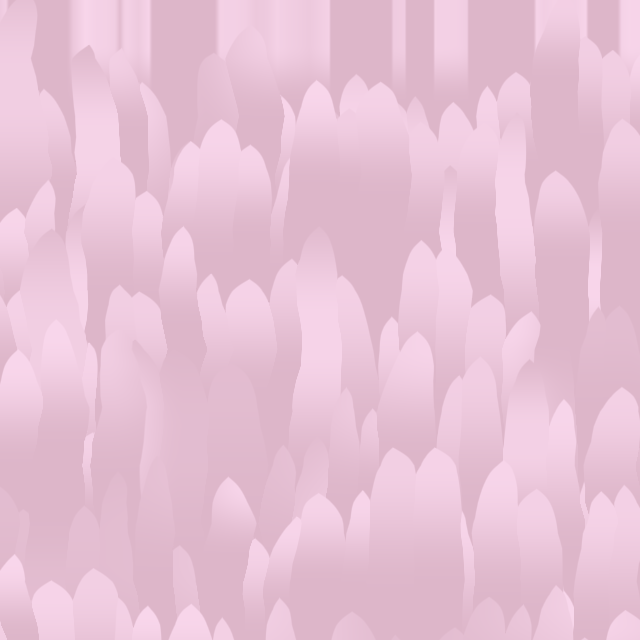
A WebGL 2 fragment shader for this pattern:

```glsl
#version 300 es
precision highp float;
// Pale pink tongues with crisp pointed tips that melt downward into dusty rose.
// Rows of wavering columns are painted from top to bottom; each lower row
// covers the one above, which stays visible in the gaps between its tips.

#define ROWS 6
#define COLUMNS 19.0
#define TOP_ROW 0.945
#define ROW_STEP 0.178
#define TIP_SCATTER 0.13
#define CLUSTER_RISE 0.13
#define WOBBLE 0.036
#define ROUGHNESS 0.005
#define FADE_MIN 0.12
#define FADE_MAX 0.25
#define ROSE vec3(0.868, 0.715, 0.790)
#define PALE vec3(0.974, 0.840, 0.922)

uniform vec2 u_resolution;
out vec4 fragColor;

float hash(vec2 p) {
    vec3 q = fract(vec3(p.xyx) * 0.1031);
    q += dot(q, q.yzx + 33.33);
    return fract((q.x + q.y) * q.z);
}

// Bilinear value noise: its straight segments give slightly faceted edges.
float facetNoise(vec2 p) {
    vec2 cell = floor(p), f = p - cell;
    float low = mix(hash(cell), hash(cell + vec2(1, 0)), f.x);
    float high = mix(hash(cell + vec2(0, 1)), hash(cell + vec2(1, 1)), f.x);
    return mix(low, high, f.y);
}

// Returns the upper outline of a row (x) and the paleness below it (y).
vec2 tongueRow(vec2 p, float row) {
    float seed = row * 17.0 + 5.0;
    p.x += WOBBLE * (facetNoise(vec2(p.x * 5.0, p.y * 11.0) + seed) - 0.5);
    p.x += ROUGHNESS * (facetNoise(vec2(p.x * 15.0, p.y * 42.0) + seed) - 0.5);
    float column = p.x * COLUMNS;
    float outline = -9.0, paleness = 0.0;

    for (int k = -2; k <= 2; k++) {
        float id = floor(column) + float(k);
        vec2 key = vec2(id + 40.0, seed);
        float center = id + 0.5 + 0.6 * (hash(key) - 0.5);
        float halfWidth = mix(0.38, 0.72, hash(key + 3.3));
        float d = abs(column - center) / halfWidth;

        // Tip height: row level, broad clusters, scatter and a few sunk tips
        float cluster = facetNoise(vec2(id * 0.24 + 9.0, seed)) - 0.5;
        float tip = TOP_ROW - ROW_STEP * row + CLUSTER_RISE * cluster
            + TIP_SCATTER * (hash(key + 7.1) - 0.5)
            - 0.10 * step(hash(key + 11.7), 0.18);
        float height = tip - 0.025 * d - 0.03 * d * d * d * d;

        // Most tongues glow at the tip, some glow lower down
        float sunk = step(hash(key + 19.3), 0.2);
        float glowY = tip - sunk * mix(0.10, 0.18, hash(key + 23.9));
        float fade = mix(FADE_MIN, FADE_MAX, hash(key + 29.1));
        float glow = 1.0 - smoothstep(0.12, 1.0, abs(p.y - glowY) / fade);
        glow *= mix(0.72, 1.0, hash(key + 31.7));

        // The taller tongue wins, with a hairline blend along the seam
        float wins = smoothstep(-0.004, 0.004, height - outline);
        paleness = mix(paleness, glow, wins);
        outline = max(outline, height);
    }
    float region = facetNoise(vec2(p.x * 3.2 + 2.0, seed + 50.0));
    paleness *= mix(0.25, 1.0, smoothstep(0.12, 0.42, region));
    return vec2(outline, paleness);
}

void main() {
    vec2 p = gl_FragCoord.xy / u_resolution;
    float pixel = 1.0 / u_resolution.y;

    // Upright stripes behind the top row
    float bars = facetNoise(vec2(p.x * 32.0, 3.0)) - 0.56;
    float tone = mix(0.55, 1.0, facetNoise(vec2(p.x * 60.0, 8.0)));
    float soft = 32.0 * pixel;
    float paleness = tone * smoothstep(-soft, soft, bars);
    paleness *= smoothstep(0.84, 0.93, p.y);

    // Paint the rows downward
    for (int i = 0; i < ROWS; i++) {
        vec2 row = tongueRow(p, float(i));
        float inside = row.x - p.y;
        float edge = clamp(fwidth(inside), pixel, 0.03) * 0.7;
        paleness = mix(paleness, row.y, smoothstep(-edge, edge, inside));
    }
    fragColor = vec4(mix(ROSE, PALE, paleness), 1.0);
}
```
